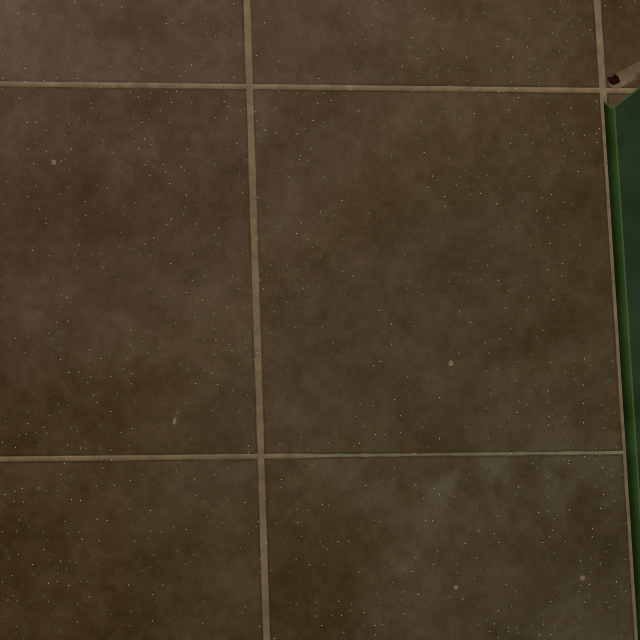
Write a Shadertoy shader that draws this texture.

```glsl
// Brown ceramic floor tiles with beige grout, beside a green glass panel.
// A slightly skewed grid gives tile coordinates; layered value noise adds
// mottling and wear, and hashed cells scatter pits and coloured specks.

const vec3 TILE_BL = vec3(0.222, 0.165, 0.088);   // tile tint at each corner
const vec3 TILE_BR = vec3(0.245, 0.210, 0.140);
const vec3 TILE_TL = vec3(0.335, 0.262, 0.208);
const vec3 TILE_TR = vec3(0.265, 0.205, 0.130);
const vec3 GROUT = vec3(0.46, 0.385, 0.285);
const vec3 STAIN = vec3(0.33, 0.34, 0.25);
const vec3 PALE = vec3(0.48, 0.43, 0.35);
const vec3 GLASS = vec3(0.135, 0.185, 0.115);
const vec3 GLASS_EDGE = vec3(0.13, 0.20, 0.08);
const vec3 GLASS_RIM = vec3(0.30, 0.37, 0.24);
const vec3 RUST = vec3(0.12, 0.05, 0.03);
const vec2 GROUT_HALF = vec2(0.0053, 0.0040);     // upright, level joints
const float CLOUDS = 0.10;
const float GRAIN = 0.055;
const float SPECK_CELLS = 61.0;
const float SPECK_CHANCE = 0.62;
const float SPECK_RADIUS = 0.0008;
const float PIT_CELLS = 5.0;
const float PIT_CHANCE = 0.16;

float hash(vec2 p) {
    vec3 q = fract(p.xyx * vec3(0.1031, 0.1030, 0.0973));
    q += dot(q, q.yzx + 33.33);
    return fract((q.x + q.y) * q.z);
}

float noise(vec2 p) {
    vec2 i = floor(p), f = fract(p);
    f = f * f * (3.0 - 2.0 * f);
    return mix(mix(hash(i), hash(i + vec2(1, 0)), f.x),
               mix(hash(i + vec2(0, 1)), hash(i + vec2(1, 1)), f.x), f.y);
}

float fbm(vec2 p) {
    float sum = 0.0, amp = 0.5;
    for (int i = 0; i < 5; i++) {
        sum += amp * noise(p);
        p = mat2(1.6, 1.2, -1.2, 1.6) * p + 7.3;
        amp *= 0.5;
    }
    return sum;
}

float segment(vec2 p, vec2 a, vec2 b) {
    vec2 d = b - a;
    return length(p - a - d * clamp(dot(p - a, d) / dot(d, d), 0.0, 1.0));
}

// 1 inside the half width, fading over about one pixel
float cover(float dist, float halfWidth, float px) {
    return 1.0 - smoothstep(halfWidth - 0.6 * px, halfWidth + 0.6 * px, dist);
}

// Round dot at a hashed place in each cell; seed separates the layers
float dots(vec2 uv, float cells, float chance, float radius, float seed, float px) {
    vec2 id = floor(uv * cells) + seed;
    vec2 center = 0.1 + 0.8 * vec2(hash(id + 3.1), hash(id + 17.7));
    float dist = length(fract(uv * cells) - center) / cells;
    return step(hash(id), chance) * cover(dist, radius, px);
}

void mainImage(out vec4 fragColor, in vec2 fragCoord) {
    vec2 uv = fragCoord / iResolution.xy;
    float px = 1.0 / min(iResolution.x, iResolution.y);

    // Skewed grid: joints lie on whole numbers of grid
    float leftJoint = 0.4167 - 0.031 * uv.y;
    float rightJoint = 0.997 - 0.064 * uv.y;
    float lowJoint = 0.2826 + 0.0107 * uv.x;
    float highJoint = 0.869 - 0.011 * uv.x;
    vec2 pitch = vec2(rightJoint - leftJoint, highJoint - lowJoint);
    vec2 grid = (uv - vec2(leftJoint, lowJoint)) / pitch;
    vec2 tileId = floor(grid), tile = fract(grid);
    vec2 offset = (grid - round(grid)) * pitch;

    // Tile body: corner tints, clouds, blotches and fine grain
    float cloud = fbm(uv * 6.0 + tileId * 5.0);
    float blotch = fbm(uv * 22.0 + 11.0);
    float grain = fbm(uv * 75.0);
    vec3 col = mix(mix(TILE_BL, TILE_BR, uv.x), mix(TILE_TL, TILE_TR, uv.x), uv.y);
    col += 0.016 * (1.0 - smoothstep(0.1, 0.65, length(uv - 0.52)));
    col += CLOUDS * (cloud - 0.48) + GRAIN * (blotch + grain - 0.97);
    col += 0.022 * (hash(floor(uv * 500.0)) - 0.5);

    // Faint broken scratch and vein, repeated on each tile
    vec2 bent = tile + 0.08 * (vec2(fbm(tile * 14.0), fbm(tile * 14.0 + 31.0)) - 0.5);
    float scratch = cover(segment(bent, vec2(0.06, 0.91), vec2(0.15, 0.98)), 0.001, 2.0 * px);
    float vein = cover(segment(bent, vec2(0.69, 0.92), vec2(0.79, 0.70)), 0.001, 2.0 * px);
    col += 0.05 * (scratch + vein) * smoothstep(0.4, 0.6, blotch);

    // Limescale around the lower joint
    vec2 haze = (uv - vec2(0.76, 0.262)) / vec2(0.20, 0.050);
    col = mix(col, STAIN, 0.5 * exp(-dot(haze, haze)) * smoothstep(0.3, 0.65, blotch));

    // Soiled borders, then even grout that crumbles at the lower right
    float worn = smoothstep(0.42, 0.55, uv.x) * (1.0 - smoothstep(0.4, 0.6, uv.y));
    vec2 halfWidth = GROUT_HALF * (0.94 + 0.12 * noise(uv * 30.0));
    halfWidth.y *= 1.0 - worn * (0.25 + 0.35 * noise(uv * 70.0));
    vec2 edge = abs(offset) - halfWidth;
    float nearest = min(edge.x, edge.y);
    col *= 1.0 - 0.20 * (1.0 - smoothstep(0.0, 0.005, nearest)) * smoothstep(0.2, 0.6, blotch);
    vec3 grout = GROUT * (0.78 + 0.30 * grain + 0.12 * blotch) * (0.86 + 0.12 * uv.y);
    grout *= 1.0 + 0.14 * clamp(offset.y / GROUT_HALF.y, -1.0, 1.0) * step(edge.y, edge.x);
    grout = mix(grout, STAIN * (0.85 + 0.6 * blotch), 0.6 * worn * step(edge.y, edge.x));
    col = mix(col, grout, cover(nearest, 0.0, 1.3 * px));

    // Ragged pale pits and clustered pinpoint specks
    vec2 ragged = uv + 0.010 * (vec2(grain, fbm(uv * 75.0 + 19.0)) - 0.5);
    col = mix(col, PALE, 0.75 * dots(ragged, PIT_CELLS, PIT_CHANCE, 0.0038, 9.0, px));
    vec2 speckId = floor(uv * SPECK_CELLS);
    float kind = hash(speckId + 71.0);
    vec3 speck = mix(vec3(0.22, 0.60, 0.36), vec3(0.62, 0.66, 0.52), smoothstep(0.35, 0.7, kind));
    speck = mix(speck, vec3(0.52, 0.20, 0.13), step(0.8, kind));
    float chance = SPECK_CHANCE * noise(speckId * 0.21);
    col = mix(col, speck, dots(uv, SPECK_CELLS, chance, SPECK_RADIUS, 40.0, px));

    // Glass panel: dark edge strip, bright rim, dim face
    float into = uv.x - rightJoint;
    float below = 0.832 + 0.76 * abs(uv.x - 0.957) - uv.y;
    vec3 strip = GLASS_EDGE * (0.55 + 0.6 * smoothstep(0.0, 0.014, into));
    vec3 glass = mix(strip, GLASS, smoothstep(0.014, 0.018, into));
    glass += 0.07 * (blotch - 0.5);
    float rim = max(cover(abs(into - 0.016), 0.0014, px), cover(abs(below), 0.003, px));
    glass = mix(glass, GLASS_RIM, 0.6 * rim);
    col = mix(col, glass, cover(-into, 0.0, px) * cover(-below, 0.0, px));

    // Slanted rail above the glass, with a rusty end
    float rail = segment(uv, vec2(0.962, 0.872), vec2(1.03, 0.909));
    col = mix(col, GROUT * (0.55 + 0.5 * grain), cover(rail, 0.011, px));
    col = mix(col, RUST, cover(length(ragged - vec2(0.960, 0.875)), 0.009, px));

    fragColor = vec4(clamp(col, 0.0, 1.0), 1.0);
}
```
